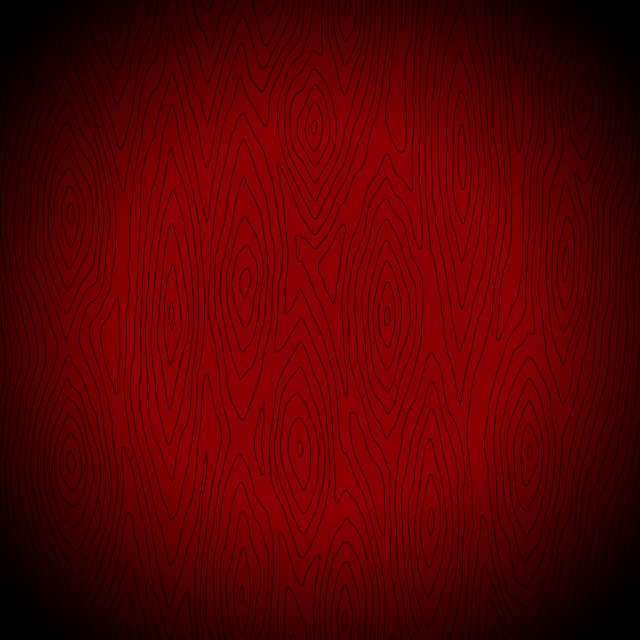
Give the GLSL for this texture, as a Shadertoy shader.

```glsl
const int KNOT_COUNT = 15;

// Each knot: centre x, centre y, vertical stretch
const vec3 KNOTS[KNOT_COUNT] = vec3[KNOT_COUNT](
    vec3(0.490, 0.802, 2.6), vec3(0.104, 0.664, 3.5), vec3(0.721, 0.759, 7.0),
    vec3(0.607, 0.503, 3.6), vec3(0.468, 0.297, 4.0), vec3(0.823, 0.284, 3.8),
    vec3(0.267, 0.505, 6.0), vec3(0.384, 0.560, 5.0), vec3(0.111, 0.277, 3.3),
    vec3(0.674, 0.182, 5.0), vec3(0.380, 0.078, 5.0), vec3(0.539, 0.030, 4.0),
    vec3(0.882, 0.596, 5.0), vec3(0.911, 0.837, 3.6), vec3(0.540, 0.990, 4.0));

vec2 hashGradient(vec2 cell) {
    vec2 h = vec2(dot(cell, vec2(127.1, 311.7)), dot(cell, vec2(269.5, 183.3)));
    return 2.0 * fract(sin(h) * 43758.5) - 1.0;
}

float gradientNoise(vec2 p) {
    vec2 i = floor(p), f = fract(p);
    vec2 u = f * f * f * (f * (f * 6.0 - 15.0) + 10.0);
    vec2 e = vec2(1.0, 0.0);
    float a = dot(hashGradient(i), f);
    float b = dot(hashGradient(i + e.xy), f - e.xy);
    float c = dot(hashGradient(i + e.yx), f - e.yx);
    float d = dot(hashGradient(i + e.xx), f - e.xx);
    return mix(mix(a, b, u.x), mix(c, d, u.x), u.y);
}

// Lens-shaped distance: rounded sides, pointed top and bottom
float lensDistance(vec2 offset, float stretch) {
    float q = offset.y / stretch;
    float side = sqrt(offset.x * offset.x + 0.000004);
    return 0.5 * (side + sqrt(side * side + 4.0 * q * q));
}

// Bends the fibres with broad sway, medium waves and small kinks
vec2 warpFibres(vec2 p) {
    float sway = 0.016 * gradientNoise(p * vec2(7.0, 4.0));
    float wave = 0.006 * gradientNoise(p * vec2(24.0, 13.0) + 7.3);
    float kink = 0.0022 * gradientNoise(p * vec2(60.0, 42.0) + 19.1);
    float lift = 0.022 * gradientNoise(p * vec2(19.0, 9.0) + 31.7);
    return p + vec2(sway + wave + kink, lift);
}

// Smooth union of the rings that spread from all knots
float grainField(vec2 p, float blend) {
    float sum = 0.0;
    for (int i = 0; i < KNOT_COUNT; i++) {
        sum += exp(-lensDistance(p - KNOTS[i].xy, KNOTS[i].z) / blend);
    }
    return -blend * log(sum);
}

// Antialiased contour lines of constant width
float contourLines(float level, float halfWidth) {
    float slope = max(length(vec2(dFdx(level), dFdy(level))), 0.0001);
    float pixelDistance = abs(fract(level) - 0.5) / slope;
    return clamp(halfWidth * iResolution.y + 0.5 - pixelDistance, 0.0, 1.0);
}

float vignette(vec2 p, float inner, float outer) {
    float t = clamp((outer - length(p - 0.5)) / (outer - inner), 0.0, 1.0);
    return mix(t, smoothstep(0.0, 1.0, t), 0.25);
}

void mainImage(out vec4 fragColor, in vec2 fragCoord) {
    vec2 p = fragCoord / iResolution.xy;

    // Grain rings with slightly uneven spacing
    float level = 102.0 * grainField(warpFibres(p), 0.005);
    level += 0.7 * gradientNoise(p * vec2(40.0, 7.0) + 3.7);
    float grain = contourLines(level, 0.0007);

    // Stained wood, dark grain and fading corners
    vec3 stain = vec3(0.545, 0.0, 0.006);
    vec3 ink = vec3(0.10, 0.005, 0.02);
    vec3 color = mix(stain, ink, 0.9 * grain) * vignette(p, 0.30, 0.65);
    fragColor = vec4(color, 1.0);
}
```
